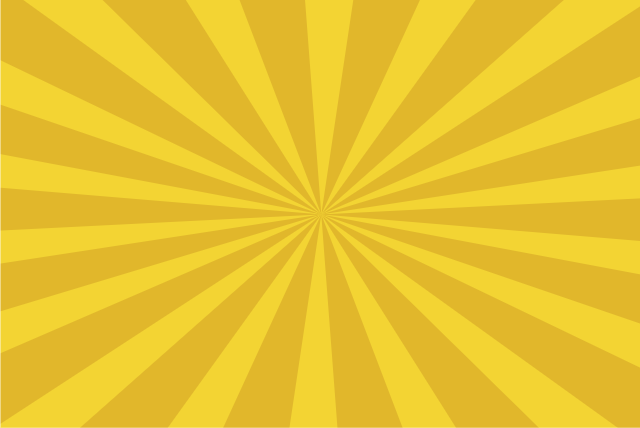
A Shadertoy shader for this background:

```glsl
// Golden sunburst: eighteen bright rays over darker ochre, with a thin pale rim at left and bottom.

const float TAU = 6.2831853;

// Signed angle to the nearest ray edge, positive inside a ray
float rayAngle(float angle) {
    float period = TAU / 18.0;
    float fromAxis = abs(mod(angle - radians(8.6) + 0.5 * period, period) - 0.5 * period);
    return radians(4.3) - fromAxis;
}

void mainImage(out vec4 fragColor, in vec2 fragCoord) {
    // Normalising each axis stretches the fan to the canvas shape
    vec2 uv = fragCoord / iResolution.xy;
    vec2 p = uv - vec2(0.502, 0.499);

    // Angle covered by one pixel, used to smooth the ray edges
    float pixelAngle = length(p.yx / iResolution.xy) / max(dot(p, p), 1e-7);
    float ray = clamp(0.5 + rayAngle(atan(p.y, p.x)) / max(pixelAngle, 1e-5), 0.0, 1.0);

    vec3 ochre = vec3(0.882, 0.718, 0.167);
    vec3 yellow = vec3(0.951, 0.832, 0.200);
    vec3 color = mix(ochre, yellow, ray);

    // Pale rim, blended by how much of each pixel it covers
    vec2 rimWidth = vec2(0.00074, 0.0006);
    vec2 rim = clamp((rimWidth - uv) * iResolution.xy + 0.5, 0.0, 1.0);
    color = mix(color, vec3(1.0, 0.99, 0.93), max(rim.x, rim.y));

    fragColor = vec4(color, 1.0);
}
```
